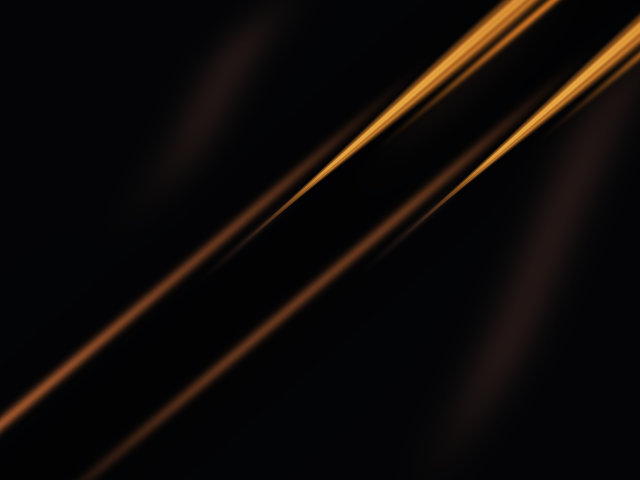
A Shadertoy shader for this background:

```glsl
// Two bundles of golden diagonal light streaks over near-black, with soft brown glows.
#define BACKDROP vec3(0.014, 0.016, 0.024)
#define COPPER vec3(0.60, 0.315, 0.15)
#define AMBER vec3(0.80, 0.44, 0.12)
#define GOLD vec3(1.00, 0.77, 0.31)
#define UMBER vec3(0.118, 0.072, 0.055)
#define BUNDLE_STEP vec2(0.342, 0.022)
#define ACROSS 0.757

float gauss(float d, float width) {
    d /= width;
    return exp(-d * d);
}

// Signed distance above a line through an anchor point
float lineDist(vec2 p, vec2 anchor, float slope) {
    return (p.y - anchor.y - slope * (p.x - anchor.x)) * ACROSS;
}

// Distance above the thin lower companion of a bundle
float companionDist(vec2 p) {
    return lineDist(p, vec2(0.955, 0.832), 0.847);
}

// Leaning haze that fades at both ends
float haze(vec2 p, vec2 foot, float lean, float height, float width) {
    float t = (p.y - foot.y) / height;
    float bend = 0.012 * sin(t * 6.28);
    float d = p.x - foot.x - lean * (p.y - foot.y) - bend;
    return gauss(d, width) * smoothstep(-0.15, 0.3, t) * smoothstep(1.15, 0.7, t);
}

// Tapered golden blade with fine strands running along it
vec3 blade(vec2 p) {
    float along = p.x - 0.561;
    float width = 0.0035 + 0.0235 * smoothstep(-0.05, 0.5, along);
    float u = lineDist(p, vec2(0.561, 0.541), 0.870) / width;
    float body = smoothstep(1.25, 0.35, abs(u)) * smoothstep(-0.07, 0.13, along);
    float spread = smoothstep(0.05, 0.4, along);
    float strands = 0.5 + 0.32 * cos(u * 7.0 - 1.2) + 0.18 * cos(u * 13.0 + 1.0);
    float heat = mix(0.75, strands, 0.35 + 0.5 * spread);
    heat *= smoothstep(1.0, 0.1, abs(u - 0.1)) * smoothstep(0.0, 0.16, along);
    heat *= 1.0 - 0.4 * smoothstep(0.28, 0.52, along);
    vec3 color = mix(AMBER, GOLD, heat) * (0.82 + 0.18 * strands);
    float tail = gauss(u, 2.0) * smoothstep(-0.16, -0.03, along) * smoothstep(0.08, -0.03, along);
    return color * body + UMBER * tail;
}

// One bundle: copper line, golden blade and thin companion
vec3 bundle(vec2 p, float copperLevel) {
    float copper = gauss(lineDist(p, vec2(0.0, 0.115 + 0.016 * p.x * p.x), 0.835), 0.0125);
    copper *= copperLevel * smoothstep(0.93, 0.45, p.x);

    float d = companionDist(p);
    float rise = smoothstep(0.76, 1.12, p.x);
    float thin = gauss(d, 0.0055 + 0.003 * rise) * rise;
    float spill = gauss(d, 0.05) * smoothstep(0.004, -0.02, d);
    spill *= smoothstep(0.72, 0.95, p.x) * smoothstep(1.25, 0.95, p.x);

    return COPPER * copper + blade(p) + AMBER * thin * 0.95 + UMBER * spill * 0.45;
}

void mainImage(out vec4 fragColor, in vec2 fragCoord) {
    vec2 p = fragCoord / iResolution.y;

    // Backdrop, darkest along the band holding the streaks
    float band = lineDist(p, vec2(0.75, 0.60), 0.86);
    vec3 color = BACKDROP * (1.0 - 0.45 * gauss(band, 0.2));

    // Soft glows on either side of the streaks
    float leftHaze = haze(p, vec2(0.28, 0.54), 0.66, 0.46, 0.058);
    float rightHaze = haze(p, vec2(0.93, 0.05), 0.487, 0.82, 0.062);
    rightHaze *= smoothstep(0.01, -0.05, companionDist(p - BUNDLE_STEP));
    color += UMBER * leftHaze * mix(0.35, 0.9, smoothstep(0.55, 0.8, p.y));
    color += UMBER * rightHaze * 0.95;

    // Repeated bundles, the second with a fainter copper line
    for (int i = 0; i < 2; i++) {
        float n = float(i);
        vec2 q = p - BUNDLE_STEP * n;
        float level = mix(0.95 - 0.35 * smoothstep(0.0, 0.5, q.x),
                          0.62 * smoothstep(-0.4, 0.22, q.x), n);
        color += bundle(q, level);
    }

    fragColor = vec4(min(color, 1.0), 1.0);
}
```
